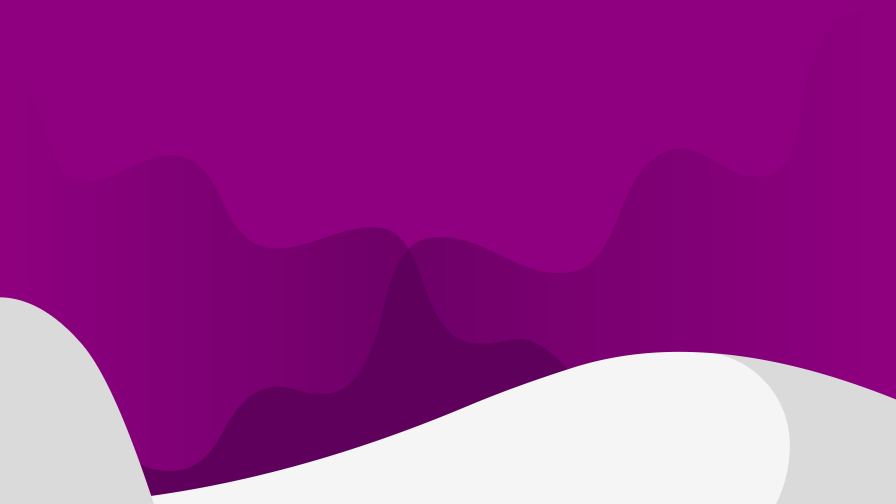
This background is drawn by a WebGL 1 fragment shader. Its source:

```glsl
precision highp float;
// Purple backdrop with two overlapping translucent waves that fade toward the
// sides, above pale hills. Each outline is a chain of cubic Hermite spans whose
// slope turns vertical offset into distance, giving evenly smoothed edges.

uniform vec2 u_resolution;

const float WIDTH = 100.0;   // canvas units across
const float HEIGHT = 56.25;  // canvas units up

const vec3 PURPLE = vec3(0.56, 0.0, 0.50);
const vec3 PLUM = vec3(0.43, 0.0, 0.405);
const vec3 OVERLAP = vec3(0.37, 0.0, 0.36);
const vec3 WHITE = vec3(0.962, 0.962, 0.966);
const vec3 GRAY = vec3(0.855);

// Extends an outline from the pen knot to the next one.
// Knots are (x, height, slope); curve is (height, slope) at x.
void curveTo(inout vec3 pen, inout vec2 curve, float x, vec3 next) {
  if (x >= pen.x) {
    float span = next.x - pen.x;
    float rise = next.y - pen.y;
    float t = clamp((x - pen.x) / span, 0.0, 1.0);
    float a = pen.z * span - rise;
    float b = rise - next.z * span;
    float bend = mix(a, b, t);
    float height = pen.y + rise * t + t * (1.0 - t) * bend;
    float slope = (rise + (1.0 - 2.0 * t) * bend + t * (1.0 - t) * (b - a)) / span;
    curve = vec2(height, slope);
  }
  pen = next;
}

// Approximate signed distance to an outline, negative below it.
float above(float y, vec2 curve) {
  return (y - curve.x) / sqrt(1.0 + curve.y * curve.y);
}

float cover(float dist, float pixel) {
  return clamp(0.5 - dist / pixel, 0.0, 1.0);
}

vec2 leftWave(float x) {
  vec3 pen = vec3(0.0, 48.2, -0.5);
  vec2 c = pen.yz;
  curveTo(pen, c, x, vec3(5.08, 41.6, -3.6));
  curveTo(pen, c, x, vec3(9.77, 36.03, 0.0));
  curveTo(pen, c, x, vec3(18.88, 38.88, 0.0));
  curveTo(pen, c, x, vec3(24.74, 33.96, -2.3));
  curveTo(pen, c, x, vec3(30.99, 28.52, 0.0));
  curveTo(pen, c, x, vec3(41.3, 30.88, 0.0));
  curveTo(pen, c, x, vec3(46.48, 26.7, -2.4));
  curveTo(pen, c, x, vec3(48.18, 22.29, -2.2));
  curveTo(pen, c, x, vec3(54.04, 17.89, 0.0));
  curveTo(pen, c, x, vec3(57.94, 18.41, 0.0));
  curveTo(pen, c, x, vec3(63.8, 14.5, -1.2));
  curveTo(pen, c, x, vec3(70.0, 5.0, -1.0));
  return c;
}

vec2 rightWave(float x) {
  vec3 pen = vec3(15.36, 4.54, -0.5);
  vec2 c = pen.yz;
  curveTo(pen, c, x, vec3(18.88, 3.7, 0.0));
  curveTo(pen, c, x, vec3(24.87, 8.04, 1.9));
  curveTo(pen, c, x, vec3(30.99, 13.09, 0.0));
  curveTo(pen, c, x, vec3(35.42, 12.32, 0.0));
  curveTo(pen, c, x, vec3(41.93, 18.67, 2.9));
  curveTo(pen, c, x, vec3(43.62, 25.02, 2.5));
  curveTo(pen, c, x, vec3(49.61, 29.75, 0.0));
  curveTo(pen, c, x, vec3(62.11, 25.79, 0.0));
  curveTo(pen, c, x, vec3(69.01, 32.14, 2.7));
  curveTo(pen, c, x, vec3(76.17, 39.66, 0.0));
  curveTo(pen, c, x, vec3(83.98, 36.55, 0.0));
  curveTo(pen, c, x, vec3(88.93, 40.96, 3.0));
  curveTo(pen, c, x, vec3(89.84, 46.53, 4.0));
  curveTo(pen, c, x, vec3(96.35, 55.2, 0.5));
  curveTo(pen, c, x, vec3(WIDTH, HEIGHT, 0.2));
  return c;
}

vec2 longHill(float x) {
  vec3 pen = vec3(16.93, 0.91, 0.14);
  vec2 c = pen.yz;
  curveTo(pen, c, x, vec3(52.08, 10.89, 0.42));
  curveTo(pen, c, x, vec3(63.8, 15.17, 0.32));
  curveTo(pen, c, x, vec3(75.78, 16.98, 0.0));
  curveTo(pen, c, x, vec3(WIDTH, 11.67, -0.4));
  return c;
}

vec2 cornerHill(float x) {
  vec3 pen = vec3(0.0, 23.07, -0.02);
  vec2 c = pen.yz;
  curveTo(pen, c, x, vec3(9.11, 17.88, -1.15));
  curveTo(pen, c, x, vec3(17.7, -1.6, -3.1));
  return c;
}

// Rounded right end of the white hill, open toward the left.
float whiteEnd(vec2 p) {
  vec2 d = p - vec2(77.73, 6.61);
  vec2 radius = vec2(10.42, d.y > 0.0 ? 10.4 : 12.6);
  return (length(vec2(max(d.x, 0.0), d.y) / radius) - 1.0) * radius.x;
}

void main() {
  vec2 p = gl_FragCoord.xy / u_resolution * vec2(WIDTH, HEIGHT);
  float pixel = WIDTH / u_resolution.x;

  // Waves, darkest near the middle
  float left = cover(above(p.y, leftWave(p.x)), pixel);
  float right = cover(above(p.y, rightWave(p.x)), pixel);
  vec3 leftTint = mix(PURPLE, PLUM, clamp(p.x / 45.0, 0.0, 1.0));
  vec3 rightTint = mix(PURPLE, PLUM, clamp((WIDTH - p.x) / 55.0, 0.0, 1.0));
  vec3 color = mix(PURPLE, leftTint, left);
  color = mix(color, mix(rightTint, OVERLAP, left), right);

  // Pale hills
  float whitePart = p.x < 77.73 ? 1.0 : cover(whiteEnd(p), pixel);
  color = mix(color, mix(GRAY, WHITE, whitePart), cover(above(p.y, longHill(p.x)), pixel));
  color = mix(color, GRAY, cover(above(p.y, cornerHill(p.x)), pixel));

  gl_FragColor = vec4(color, 1.0);
}
```
